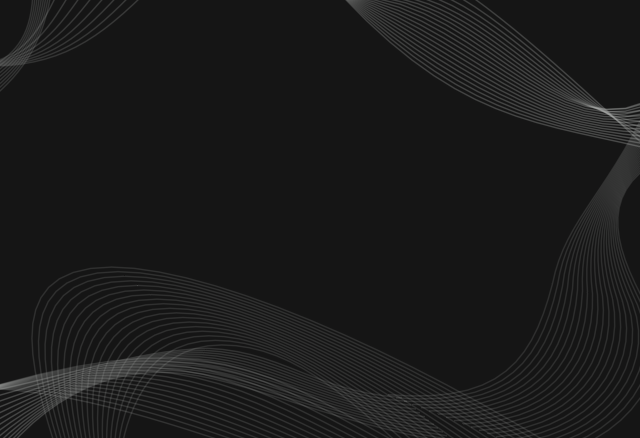
Give the GLSL for this background, as a Shadertoy shader.

```glsl
// Ribbons of fine pale strands twisting around the edges of a charcoal canvas.
// Each ribbon blends one cubic Bezier rail into another; every strand is drawn
// by its distance to the blended curve, so crossings build up brighter folds.

const vec2 CANVAS = vec2(7.68, 5.26);   // canvas size in drawing units
const vec3 CHARCOAL = vec3(0.082);
const vec3 INK = vec3(0.74, 0.75, 0.74);
const float HALF_WIDTH = 0.005;
const int STEPS = 14;                   // straight pieces per strand

// Cubic Bernstein weights at t
vec4 bernstein(float t) {
    float u = 1.0 - t;
    return vec4(u * u * u, 3.0 * u * u * t, 3.0 * u * t * t, t * t * t);
}

// Distance to a cubic curve (x) and the nearest parameter along it (y)
vec2 curveDistance(vec2 p, mat4x2 curve) {
    vec2 nearest = vec2(1e3, 0.0);
    vec2 a = curve[0];
    for (int j = 0; j < STEPS; j++) {
        vec2 b = curve * bernstein(float(j + 1) / float(STEPS));
        vec2 ab = b - a;
        float along = dot(p - a, ab) / dot(ab, ab);
        float t = (float(j) + along) / float(STEPS);
        float d = length(p - a - ab * clamp(along, 0.0, 1.0));
        // Flat ends let neighbouring ribbons join without beads
        if (t >= 0.0 && t <= 1.0 && d < nearest.x) nearest = vec2(d, t);
        a = b;
    }
    return nearest;
}

// Paint strands from one rail to another; glow gives opacity at start and end
vec3 ribbon(vec3 color, vec2 p, float pixel, mat4x2 railA, mat4x2 railB,
            int count, vec2 glow) {
    // Skip points outside the control polygon's bounds
    vec2 low = vec2(1e3), high = vec2(-1e3);
    for (int k = 0; k < 4; k++) {
        low = min(low, min(railA[k], railB[k]));
        high = max(high, max(railA[k], railB[k]));
    }
    float reach = HALF_WIDTH + pixel;
    if (any(lessThan(p, low - reach)) || any(greaterThan(p, high + reach)))
        return color;

    for (int i = 0; i < count; i++) {
        float s = (float(i) + 0.5) / float(count);
        vec2 hit = curveDistance(p, railA * (1.0 - s) + railB * s);
        float cover = 1.0 - smoothstep(0.0, reach, hit.x);
        color = mix(color, INK, cover * mix(glow.x, glow.y, hit.y));
    }
    return color;
}

void mainImage(out vec4 fragColor, in vec2 fragCoord) {
    vec2 uv = fragCoord / iResolution.xy;
    vec2 p = vec2(uv.x, 1.0 - uv.y) * CANVAS;   // y runs down from the top
    float pixel = CANVAS.x / iResolution.x;
    vec3 color = CHARCOAL;

    // Upper left: steep bundle and open fan
    color = ribbon(color, p, pixel,
        mat4x2(0.38, -0.05, 0.36, 0.4, 0.2, 0.6, -0.05, 0.75),
        mat4x2(0.62, -0.05, 0.52, 0.5, 0.3, 0.85, -0.05, 1.16), 9, vec2(0.18));
    color = ribbon(color, p, pixel,
        mat4x2(-0.05, 0.73, 0.3, 0.6, 0.45, 0.3, 0.6, -0.05),
        mat4x2(-0.05, 0.8, 0.75, 0.78, 1.2, 0.5, 1.78, -0.05), 8, vec2(0.17, 0.22));

    // Upper right: twisted sheet, folded over its middle rail
    mat4x2 fold = mat4x2(4.2, -0.05, 5.7, -0.1, 6.6, 1.75, 7.75, 1.2);
    color = ribbon(color, p, pixel,
        mat4x2(4.1, -0.05, 5.5, 1.5, 6.4, 1.45, 7.75, 1.8),
        fold, 13, vec2(0.24, 0.32));
    color = ribbon(color, p, pixel, fold,
        mat4x2(5.6, -0.15, 6.3, 0.4, 7.1, 1.1, 7.75, 1.8), 8, vec2(0.24, 0.32));

    // Right side: narrow waist opening into a sweeping skirt
    color = ribbon(color, p, pixel,
        mat4x2(7.7, 1.4, 7.2, 2.4, 6.75, 2.7, 6.6, 3.4),
        mat4x2(7.8, 2.0, 7.2, 2.4, 7.4, 3.0, 7.8, 3.7), 20, vec2(0.17, 0.15));
    color = ribbon(color, p, pixel,
        mat4x2(6.6, 3.4, 6.35, 4.3, 6.0, 4.85, 4.6, 4.72),
        mat4x2(7.8, 3.7, 8.2, 4.4, 7.6, 5.3, 6.6, 5.5), 20, vec2(0.15, 0.16));

    // Lower left: nested arches, rising side then long falling side
    color = ribbon(color, p, pixel,
        mat4x2(0.62, 5.3, 0.3, 4.3, 0.0, 3.18, 1.3, 3.18),
        mat4x2(1.5, 5.3, 1.6, 4.9, 1.9, 4.17, 2.7, 4.17), 18, vec2(0.16));
    color = ribbon(color, p, pixel,
        mat4x2(1.3, 3.18, 2.5, 3.18, 4.8, 4.2, 6.6, 5.3),
        mat4x2(2.7, 4.17, 3.5, 4.17, 4.1, 4.75, 4.7, 5.3), 18, vec2(0.16));

    // Bottom: rolling wave with a bright crest
    color = ribbon(color, p, pixel,
        mat4x2(-0.05, 4.65, 1.0, 4.45, 1.7, 4.2, 2.5, 4.17),
        mat4x2(-0.05, 5.6, 0.6, 4.7, 1.4, 4.4, 2.2, 4.5), 13, vec2(0.3, 0.18));
    color = ribbon(color, p, pixel,
        mat4x2(2.5, 4.17, 3.4, 4.2, 3.8, 4.7, 4.8, 4.75),
        mat4x2(2.2, 4.5, 3.0, 4.6, 4.0, 5.1, 5.5, 5.35), 13, vec2(0.18, 0.15));

    // Bottom: fan spreading from the left edge
    color = ribbon(color, p, pixel,
        mat4x2(-0.05, 4.63, 2.5, 3.9, 3.2, 4.4, 4.8, 5.3),
        mat4x2(-0.05, 4.67, 0.9, 4.75, 2.0, 5.1, 3.2, 5.5), 15, vec2(0.2, 0.16));

    fragColor = vec4(color, 1.0);
}
```
